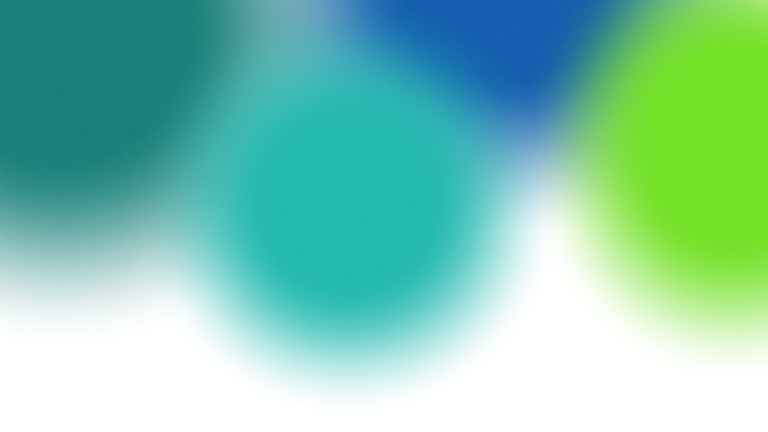
This background is drawn by a Shadertoy shader. Its source:

```glsl
// Soft mesh-style gradient: four blurred ellipses of colour over white.
// Each ellipse is a smooth radial falloff, layered back to front,
// then finished with a faint film grain.

const vec3 WHITE     = vec3(1.0);
const vec3 BLUE      = vec3(0.08, 0.37, 0.68);
const vec3 DARK_TEAL = vec3(0.10, 0.50, 0.475);
const vec3 TURQUOISE = vec3(0.14, 0.725, 0.69);
const vec3 LIME      = vec3(0.45, 0.88, 0.15);

const float GRAIN_CELLS = 360.0;
const float GRAIN_AMOUNT = 0.03;

float hash(vec2 cell) {
    vec3 q = fract(vec3(cell.xyx) * 0.1031);
    q += dot(q, q.yzx + 33.33);
    return fract((q.x + q.y) * q.z);
}

// Smoothly interpolated lattice noise in 0..1
float valueNoise(vec2 p) {
    vec2 cell = floor(p);
    vec2 f = fract(p);
    f = f * f * (3.0 - 2.0 * f);
    float low  = mix(hash(cell), hash(cell + vec2(1, 0)), f.x);
    float high = mix(hash(cell + vec2(0, 1)), hash(cell + vec2(1, 1)), f.x);
    return mix(low, high, f.y);
}

// Coverage of a blurred ellipse: solid within inner, gone beyond outer
float glow(vec2 p, vec2 center, vec2 stretch, float inner, float outer) {
    return 1.0 - smoothstep(inner, outer, length((p - center) / stretch));
}

void mainImage(out vec4 fragColor, in vec2 fragCoord) {
    // Height runs 0..1, width 0..16/9
    vec2 p = fragCoord / iResolution.xy * vec2(16.0 / 9.0, 1.0);

    // Colour layers, back to front
    float blue      = glow(p, vec2(1.157, 1.00), vec2(1.2, 1.0), 0.17, 0.56);
    float darkTeal  = glow(p, vec2(0.139, 0.93), vec2(1.0), 0.278, 0.74);
    float turquoise = glow(p, vec2(0.806, 0.53), vec2(1.0), 0.185, 0.50);
    float lime      = glow(p, vec2(1.701, 0.66), vec2(1.0, 1.1), 0.185, 0.50);

    vec3 color = mix(WHITE, BLUE, blue);
    color = mix(color, DARK_TEAL, darkTeal);
    color = mix(color, TURQUOISE, turquoise);
    color = mix(color, LIME, lime);

    // Grain, strongest where the layers blend over dark tones
    float shade = 1.0 - dot(color, vec3(0.299, 0.587, 0.114));
    color += GRAIN_AMOUNT * shade * (valueNoise(p * GRAIN_CELLS) - 0.5);

    fragColor = vec4(clamp(color, 0.0, 1.0), 1.0);
}
```
